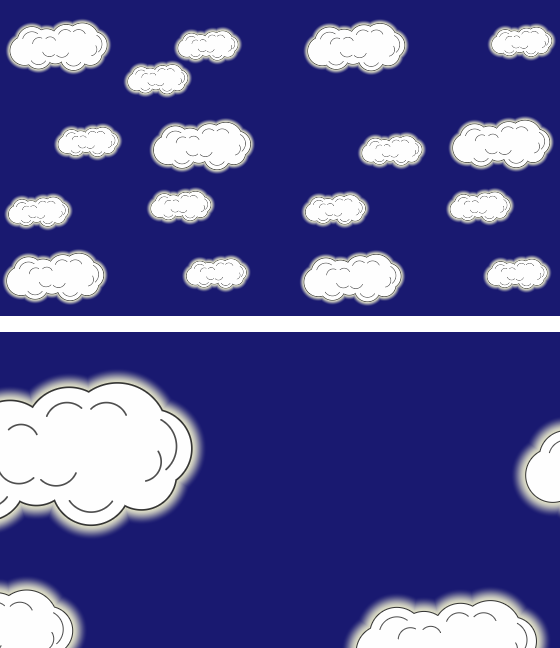
Top: the whole. Bottom: its middle third, enlarged.
Write a Shadertoy shader that draws this pattern.

```glsl
const vec3 NIGHT_BLUE = vec3(0.098, 0.098, 0.44);
const vec3 CLOUD_WHITE = vec3(0.995);
const vec3 GLOW_CREAM = vec3(1.0, 1.0, 0.84);
const vec3 INK = vec3(0.08);
const float LARGE = 0.00231;   // canvas heights per cloud unit
const float SMALL = 0.00143;

// Lobes of the outline: centre and radius
const vec3 LOBES[10] = vec3[10](
    vec3(32, 9, 23), vec3(10, 10, 20), vec3(-37, 7, 20), vec3(-17, 5, 19),
    vec3(48, 2, 18), vec3(43, -10, 16), vec3(20, -15, 18), vec3(-5, -8, 16),
    vec3(-28, -13, 18), vec3(-47, -6, 20));

// Inner curls: centre, radius and facing angle
const vec4 CURLS[11] = vec4[11](
    vec4(9, 13, 10, 1.8), vec4(27, 13, 10, 1.4), vec4(-37, 7, 13, 1.9),
    vec4(-27, 3, 9, 2.1), vec4(-12, 5, 8, 1.4), vec4(-13, -4, 10, 4.5),
    vec4(4, -5, 10, 4.9), vec4(45, 3, 14, 0.1), vec4(43, -4, 9, -0.4),
    vec4(20, -15, 12, 4.7), vec4(-28, -13, 12, 4.7));

float hash(vec2 p) {
    return fract(sin(dot(p, vec2(127.1, 311.7))) * 43758.5453);
}

vec2 hash2(vec2 p) {
    return vec2(hash(p), hash(p + 17.3));
}

float arcDistance(vec2 p, float radius, float facing, float halfAngle) {
    float c = cos(facing), s = sin(facing);
    p = vec2(c * p.x + s * p.y, abs(c * p.y - s * p.x));
    vec2 tip = radius * vec2(cos(halfAngle), sin(halfAngle));
    bool within = atan(p.y, p.x) < halfAngle;
    return within ? abs(length(p) - radius) : length(p - tip);
}

float outlineDistance(vec2 p) {
    float d = 1e3;
    for (int i = 0; i < 10; i++) d = min(d, length(p - LOBES[i].xy) - LOBES[i].z);
    return d;
}

float curlDistance(vec2 p) {
    float d = 1e3;
    for (int i = 0; i < 11; i++)
        d = min(d, arcDistance(p - CURLS[i].xy, CURLS[i].z, CURLS[i].w, 0.95));
    return d;
}

// Antialiased coverage of the region where d is negative
float coverage(float d, float pixel) {
    return clamp(0.5 - d / pixel, 0.0, 1.0);
}

vec3 paintCloud(vec3 color, vec2 p, vec2 center, float size, float pixel) {
    vec2 q = (p - center) / size;
    if (abs(q.x) > 85.0 || abs(q.y) > 50.0) return color;
    float edge = outlineDistance(q) * size;
    float curl = curlDistance(q) * size;
    float line = 0.38 * size;

    float glow = 0.85 * (1.0 - smoothstep(0.0, 0.016, edge));
    color = mix(color, GLOW_CREAM, glow);
    color = mix(color, CLOUD_WHITE, coverage(edge, pixel));
    color = mix(color, INK, 0.85 * coverage(abs(edge) - line, pixel));
    return mix(color, INK, 0.75 * coverage(curl - line, pixel));
}

void mainImage(out vec4 fragColor, in vec2 fragCoord) {
    vec2 p = fragCoord / iResolution.y;
    float pixel = 1.0 / iResolution.y;
    vec4 rowHeight = vec4(0.135, 0.335, 0.553, 0.86);
    vec4 smallShift = vec4(0.03, -0.05, 0.09, 0.03);
    vec3 color = NIGHT_BLUE;

    // Jittered rows; large and small alternate, one row is all small
    for (int row = 0; row < 4; row++) {
        for (int col = 0; col < 4; col++) {
            int parity = (col + (row == 2 ? 1 : 0)) % 2;
            bool large = parity == 0 && row != 1;
            vec2 center = vec2(0.185 + 0.47 * float(col), rowHeight[row]);
            center.x += large ? 0.0 : smallShift[row];
            vec2 jitter = hash2(vec2(col, row) + 3.0) * 2.0 - 1.0;
            center += jitter * (large ? 0.015 : 0.033);
            color = paintCloud(color, p, center, large ? LARGE : SMALL, pixel);
        }
    }
    // A stray cloud between the rows
    color = paintCloud(color, p, vec2(0.5, 0.75), SMALL, pixel);

    fragColor = vec4(color, 1.0);
}
```
